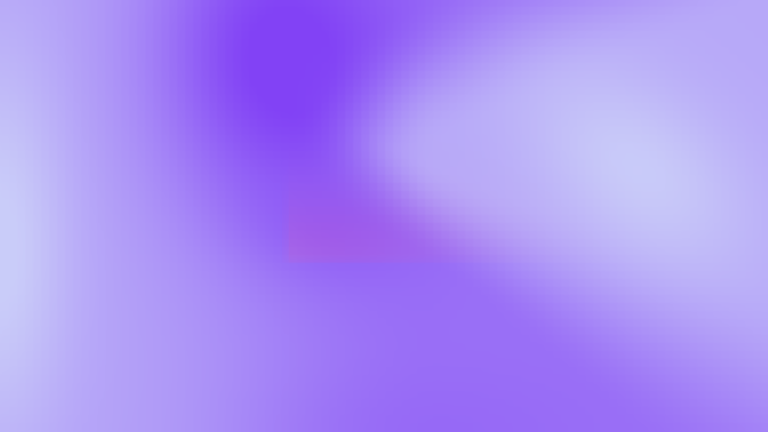
Reproduce this background procedurally as a Shadertoy shader.

```glsl
// A soft violet backdrop: one scalar "paleness" field runs from deep violet to
// pale lavender. It is layered from soft-sided washes and tilted Gaussian glows,
// then stepped into a faint mosaic and warmed by a magenta tint.

const vec3 DEEP_VIOLET = vec3(0.51, 0.26, 0.96);
const vec3 PALE_LAVENDER = vec3(0.79, 0.80, 0.975);
const vec3 MAGENTA_SHIFT = vec3(0.06, -0.01, -0.05);
const float MOSAIC_ROWS = 54.0;

// Gaussian ellipse, its first axis turned by angle
float glow(vec2 p, vec2 centre, vec2 size, float angle) {
    float c = cos(angle), s = sin(angle);
    vec2 d = p - centre;
    vec2 q = vec2(c * d.x + s * d.y, c * d.y - s * d.x) / size;
    return exp(-dot(q, q));
}

// Soft half plane: 1 on the side the normal points to
float softSide(vec2 p, vec2 origin, vec2 normal, float width) {
    return smoothstep(-width, width, dot(p - origin, normalize(normal)));
}

// Grid steps with softened borders
vec2 mosaic(vec2 p, float rows) {
    vec2 g = p * rows;
    return (floor(g) - 0.5 + smoothstep(0.0, 0.3, fract(g)) + 0.0) / rows + 0.35 / rows;
}

float paleness(vec2 p) {
    float t = 0.33;

    // Left wash and bright left rim
    t = mix(t, 0.68, smoothstep(1.02, 0.22, p.x));
    t = mix(t, 1.02, glow(p, vec2(0.0, 0.43), vec2(0.17, 0.48), 0.0));

    // Deep column, its lower tail and the dim bottom edge
    float column = 1.12 * glow(p, vec2(0.675, 0.86), vec2(0.29, 0.37), 0.17);
    t = mix(t, 0.0, min(column, 1.0));
    t = mix(t, 0.15, 0.65 * glow(p, vec2(0.76, 0.48), vec2(0.19, 0.12), -0.2));
    t = mix(t, 0.25, 0.6 * glow(p, vec2(1.02, 0.0), vec2(0.35, 0.14), 0.0));

    // Right wedge bounded by three soft sides
    float spread = mix(0.10, 0.25, smoothstep(0.95, 1.75, p.x));
    float wedge = softSide(p, vec2(0.845, 0.6), vec2(1.0, 0.0), 0.17)
                * softSide(p, vec2(0.97, 0.525), vec2(0.49, 0.87), spread)
                * softSide(p, vec2(0.83, 0.77), vec2(0.39, -0.92), 0.16);
    t = mix(t, 0.74, wedge);

    // Tilted highlight inside the wedge
    t = mix(t, 1.0, 0.95 * glow(p, vec2(1.48, 0.61), vec2(0.31, 0.19), -0.7));
    return clamp(t, 0.0, 1.0);
}

// Magenta band with crisp left and lower borders, fading right and up
float magentaBand(vec2 p) {
    float corner = smoothstep(0.655, 0.675, p.x) * smoothstep(0.385, 0.41, p.y);
    return corner * glow(p, vec2(0.72, 0.43), vec2(0.36, 0.13), 0.0);
}

void mainImage(out vec4 fragColor, in vec2 fragCoord) {
    vec2 p = fragCoord / iResolution.y;
    p = mix(p, mosaic(p, MOSAIC_ROWS), 0.7);

    vec3 colour = mix(DEEP_VIOLET, PALE_LAVENDER, paleness(p));
    colour += MAGENTA_SHIFT * magentaBand(p);
    fragColor = vec4(colour, 1.0);
}
```
